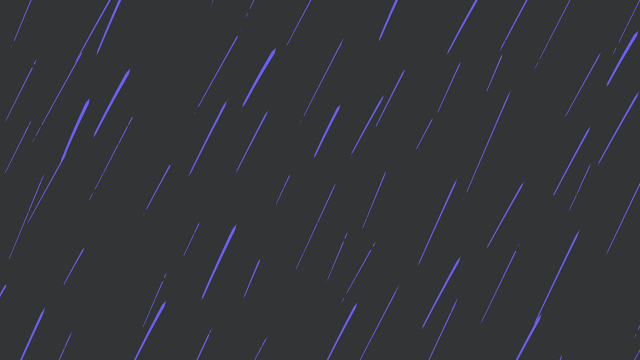
This pattern is drawn by a Shadertoy shader. Its source:

```glsl
// Slanted violet rain on a charcoal ground.
// One tapered streak per jittered grid cell; thin ends break into dashes
// through layered sines, and edges use box-filtered pixel coverage.

vec4 hash4(vec2 cell) {
    vec4 q = fract(cell.xyxy * vec4(0.1031, 0.1030, 0.0973, 0.1099));
    q += dot(q, q.wzxy + 33.33);
    return fract((q.xxyz + q.yzzw) * q.zywx);
}

// x: streak coverage, y: faint dark rim around it
vec2 rainStreak(vec2 p, vec2 cell, float pixel) {
    vec4 place = hash4(cell + 3.0);
    vec4 shape = hash4(cell + 47.0);
    vec2 center = vec2(-0.06, -0.08)
                + (cell + 0.1 + 0.8 * place.xy) * vec2(0.173, 0.193);

    float heavy = pow(shape.x, 2.6);
    float len = mix(mix(0.09, 0.38, shape.y), 0.2, heavy);
    vec2 dir = normalize(vec2(mix(0.41, 0.57, place.z), 1.0));

    // Position along the streak, and signed distance with a slight bow
    vec2 q = p - center;
    float along = dot(q, dir);
    float t = clamp(along / len + 0.5, 0.0, 1.0);
    float bow = 0.008 * heavy * (t - t * t);
    float across = q.x * dir.y - q.y * dir.x + bow;

    // Wider toward the top, pointed at both ends
    float taper = smoothstep(0.0, 0.08, t) * (1.0 - smoothstep(0.9, 1.0, t));
    float halfWidth = mix(0.0015, 0.0052, heavy) * mix(0.5, 1.0, t) * taper;

    // Dashes: more gaps near the lower end, sometimes near the top
    float phase = 40.0 * place.w;
    float wave = sin(along * 130.0 + phase) + sin(along * 211.0 + phase * 3.0);
    float body = smoothstep(0.0, 0.4 * shape.z + 0.05, t);
    body *= 1.0 - step(0.65, shape.w) * smoothstep(0.75, 1.0, t);
    float limit = mix(-0.5, 1.85, body) + 5.0 * heavy;
    float dash = clamp(0.5 + (limit - wave) / (250.0 * pixel), 0.0, 1.0);

    float covered = min(across + 0.5 * pixel, halfWidth)
                  - max(across - 0.5 * pixel, -halfWidth);
    float ink = clamp(covered / pixel, 0.0, 1.0) * dash;
    float rim = 1.0 - smoothstep(0.002, 0.0045, abs(across) - halfWidth);
    return vec2(ink, rim * taper * dash);
}

void mainImage(out vec4 fragColor, in vec2 fragCoord) {
    vec2 p = fragCoord / iResolution.y;
    float pixel = 1.0 / iResolution.y;

    // Gather the strongest streak over the whole grid
    vec2 rain = vec2(0.0);
    for (int y = 0; y < 6; y++) {
        for (int x = 0; x < 11; x++) {
            rain = max(rain, rainStreak(p, vec2(x, y), pixel));
        }
    }

    vec3 charcoal = vec3(0.200, 0.204, 0.210);
    vec3 rimShade = vec3(0.190, 0.192, 0.165);
    vec3 violet = vec3(0.415, 0.375, 0.980);
    vec3 color = mix(charcoal, rimShade, 0.8 * rain.y);
    fragColor = vec4(mix(color, violet, rain.x), 1.0);
}
```
